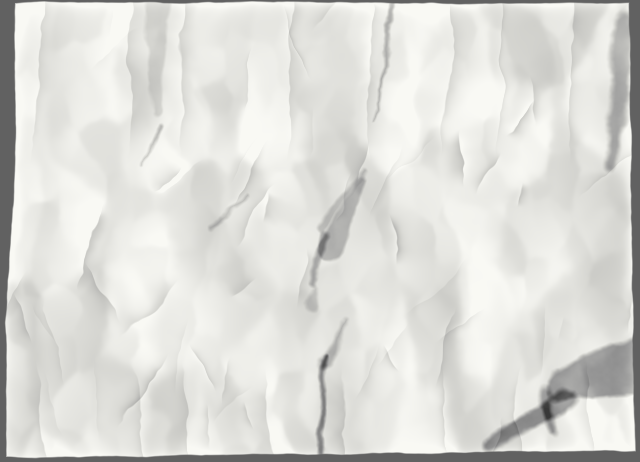
Write a Shadertoy shader that draws this texture.

```glsl
float hash(vec2 p) {
    return fract(sin(dot(p, vec2(127.1, 311.7))) * 43758.5453);
}

vec2 hash2(vec2 p) {
    return vec2(hash(p), hash(p + 37.3));
}

float noise(vec2 p) {
    vec2 i = floor(p), f = fract(p);
    f = f * f * (3.0 - 2.0 * f);
    return mix(mix(hash(i), hash(i + vec2(1, 0)), f.x),
               mix(hash(i + vec2(0, 1)), hash(i + vec2(1, 1)), f.x), f.y);
}

float fbm(vec2 p) {
    float sum = 0.0, gain = 0.5;
    for (int i = 0; i < 4; i++) {
        sum += gain * noise(p);
        p = p * 2.03 + 17.1;
        gain *= 0.5;
    }
    return sum;
}

vec2 warp(vec2 p, float scale, float amount) {
    return p + amount * (vec2(fbm(p * scale), fbm(p * scale + 41.0)) - 0.5);
}

// Tilted planes that meet along soft cell borders
float facets(vec2 p, float sharpness) {
    vec2 cell = floor(p);
    float sum = 0.0, total = 0.0001;
    for (int y = -1; y <= 1; y++)
    for (int x = -1; x <= 1; x++) {
        vec2 id = cell + vec2(x, y);
        vec2 r = p - id - hash2(id);
        vec2 tilt = hash2(id + 91.7) - 0.5;
        float weight = exp(-sharpness * dot(r, r));
        sum += weight * (hash(id + 5.9) - 0.5 + dot(r, tilt));
        total += weight;
    }
    return sum / total;
}

// Tapered fold: shadow left of a->b, faint highlight on the right
float crease(vec2 p, vec2 a, vec2 b, float width) {
    vec2 d = b - a, q = p - a;
    float len = length(d);
    float along = dot(q, d) / (len * len);
    float side = (d.x * q.y - d.y * q.x) / len;
    float taper = smoothstep(0.0, 0.3, along) * (1.0 - smoothstep(0.7, 1.0, along));
    float lit = smoothstep(-0.002, 0.002, side);
    return taper * exp(-abs(side) / width) * mix(0.4, -1.0, lit);
}

// Shadow patch whose radius changes from a to b
float wedge(vec2 p, vec2 a, vec2 b, float ra, float rb, float soft) {
    vec2 d = b - a;
    float h = clamp(dot(p - a, d) / dot(d, d), 0.0, 1.0);
    float dist = length(p - a - h * d) - mix(ra, rb, h);
    return 1.0 - smoothstep(-soft, soft, dist);
}

float scatteredCreases(vec2 p, float aspect) {
    float sum = 0.0;
    for (int i = 0; i < 54; i++) {
        vec2 id = vec2(i, 3.7);
        vec2 start = hash2(id) * vec2(aspect, 1.0);
        float angle = 1.4 + 1.5 * (hash(id + 7.1) - 0.5) + 3.14 * step(0.5, hash(id + 2.3));
        float size = mix(0.06, 0.22, hash(id + 11.9));
        vec2 end = start + size * vec2(cos(angle), sin(angle));
        float depth = mix(0.03, 0.17, pow(hash(id + 23.0), 2.0));
        sum += depth * crease(p, start, end, mix(0.004, 0.022, hash(id + 31.0)));
    }
    return sum;
}

// Long upright folds running in from the top and bottom edges
float edgeFolds(vec2 p, float aspect) {
    float sum = 0.0;
    for (int i = 0; i < 16; i++) {
        vec2 id = vec2(i, 61.3);
        float x = (float(i / 2) + 0.2 + 0.6 * hash(id)) / 8.0 * aspect;
        float top = float(i % 2);
        vec2 outer = vec2(x, mix(-0.1, 1.1, top));
        vec2 inner = vec2(x - 0.03 * hash(id + 4.0), mix(0.22, 0.64, top));
        sum += 0.09 * crease(p, outer, inner, mix(0.006, 0.03, hash(id + 9.0)));
    }
    return sum;
}

float mainFolds(vec2 p) {
    float s = 0.0;
    // Central diagonal fold
    s += 0.20 * wedge(p, vec2(0.785, 0.61), vec2(0.72, 0.46), 0.006, 0.030, 0.005);
    s += 0.16 * wedge(p, vec2(0.79, 0.63), vec2(0.70, 0.51), 0.004, 0.010, 0.006);
    s += 0.24 * wedge(p, vec2(0.705, 0.49), vec2(0.680, 0.39), 0.011, 0.005, 0.006);
    s += 0.13 * wedge(p, vec2(0.685, 0.38), vec2(0.675, 0.345), 0.003, 0.015, 0.006);
    // Upright folds
    s += 0.36 * wedge(p, vec2(0.693, 0.0), vec2(0.703, 0.23), 0.006, 0.005, 0.005);
    s += 0.22 * wedge(p, vec2(0.705, 0.22), vec2(0.745, 0.30), 0.014, 0.002, 0.008);
    s += 0.24 * wedge(p, vec2(0.848, 0.99), vec2(0.81, 0.73), 0.006, 0.001, 0.005);
    s += 0.09 * wedge(p, vec2(0.340, 1.0), vec2(0.340, 0.76), 0.028, 0.010, 0.005);
    s += 0.20 * wedge(p, vec2(0.350, 0.73), vec2(0.310, 0.64), 0.005, 0.001, 0.005);
    s += 0.18 * wedge(p, vec2(0.535, 0.57), vec2(0.455, 0.505), 0.002, 0.004, 0.005);
    // Lower right curl and right border
    s += 0.32 * wedge(p, vec2(1.41, 0.215), vec2(1.22, 0.165), 0.075, 0.035, 0.007);
    s += 0.36 * wedge(p, vec2(1.22, 0.13), vec2(1.06, 0.035), 0.026, 0.012, 0.008);
    s += 0.32 * wedge(p, vec2(1.18, 0.15), vec2(1.20, 0.06), 0.014, 0.007, 0.008);
    s += 0.26 * wedge(p, vec2(1.355, 0.95), vec2(1.325, 0.65), 0.026, 0.012, 0.010);
    return s;
}

void mainImage(out vec4 fragColor, in vec2 fragCoord) {
    vec2 uv = fragCoord / iResolution.xy;
    vec2 p = fragCoord / iResolution.y;
    float aspect = iResolution.x / iResolution.y;
    vec2 bent = warp(p, 9.0, 0.05);

    // Crumpled surface
    float tone = 0.905 + 0.12 * facets(bent * vec2(9.0, 4.5), 14.0);
    tone += 0.07 * facets(bent * vec2(17.0, 11.0) + 8.0, 10.0);
    tone += 0.05 * (fbm(p * 5.0) - 0.47);
    tone += scatteredCreases(bent, aspect) + edgeFolds(bent, aspect);
    tone -= mainFolds(warp(p, 16.0, 0.028)) * (0.8 + 0.4 * fbm(p * 22.0));

    // Ragged sheet outline with a pale rim
    vec2 ragged = 0.010 * (vec2(fbm(p.yx * 13.0), fbm(p * 13.0 + 9.0)) - 0.5);
    float left = uv.x - mix(0.009, 0.023, smoothstep(0.3, 0.65, uv.y));
    float right = 0.992 - 0.008 * uv.y - uv.x;
    float bottom = uv.y - 0.010 - 0.014 * uv.x;
    float inside = min(min(left, right) * aspect + ragged.x,
                       min(bottom, 0.994 - uv.y) + ragged.y);
    tone += 0.10 * exp(-max(inside, 0.0) / 0.014) * (0.5 + noise(p * 11.0));
    tone = clamp(tone, 0.22, 0.975);

    vec3 backdrop = vec3(0.38);
    vec3 paper = vec3(tone) - vec3(0.0, 0.0, 0.018) * smoothstep(0.55, 0.85, tone);
    float soft = max(0.002, 1.0 / iResolution.y);
    fragColor = vec4(mix(backdrop, paper, smoothstep(-soft, soft, inside)), 1.0);
}
```
